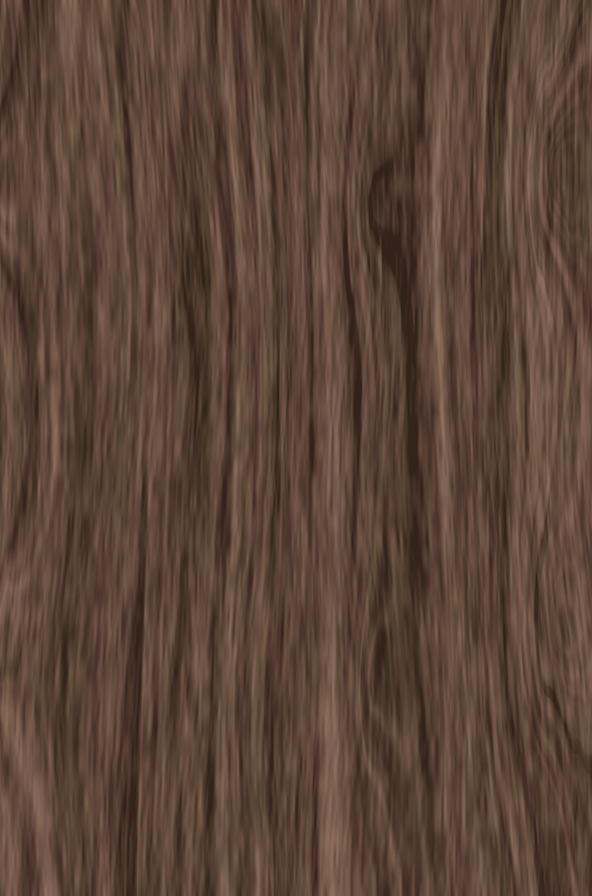
Reproduce this texture procedurally as a Shadertoy shader.

```glsl
// Dark walnut veneer: a height field with stretched knots is sliced into
// growth bands, so its contours run straight or close into pointed loops.
// Fine vertical fibres roughen the contours and streak the surface.

const vec3 DARK_WOOD  = vec3(0.200, 0.136, 0.100);
const vec3 LIGHT_WOOD = vec3(0.515, 0.400, 0.334);
const vec3 ROSE_TINT  = vec3(0.005, -0.007, 0.004);

const int KNOT_COLUMNS = 4;
const int KNOT_ROWS = 2;
const float COLUMN_STEP = 0.208;
const float ROW_STEP = 0.52;

float hash(vec2 p) {
    vec3 q = fract(vec3(p.xyx) * 0.1031);
    q += dot(q, q.yzx + 33.33);
    return fract((q.x + q.y) * q.z);
}

// Value noise, centred on zero, from -0.5 to 0.5
float noise(vec2 p) {
    vec2 cell = floor(p);
    vec2 f = fract(p);
    f = f * f * (3.0 - 2.0 * f);
    float low  = mix(hash(cell), hash(cell + vec2(1.0, 0.0)), f.x);
    float high = mix(hash(cell + vec2(0.0, 1.0)), hash(cell + 1.0), f.x);
    return mix(low, high, f.y) - 0.5;
}

// Slow sideways sway shared by bands and fibres
float sway(vec2 p) {
    return 0.040 * noise(p * vec2(6.0, 1.6) + 40.0)
         + 0.012 * noise(p * vec2(14.0, 4.5) + 70.0);
}

// Tall cones in columns, broadest towards the right edge
float knots(vec2 p) {
    float height = 0.0;
    for (int i = 0; i < KNOT_COLUMNS; i++) {
        for (int j = 0; j < KNOT_ROWS; j++) {
            vec2 id = vec2(float(i), float(j));
            float seed = hash(id + 5.0);
            float width = 0.026 + 0.023 * abs(id.x - 1.0);
            float tall = mix(0.15, 0.22, hash(id + 17.0));
            vec2 centre = vec2(COLUMN_STEP * id.x,
                               0.24 + ROW_STEP * id.y + 0.14 * (seed - 0.5));
            vec2 d = (p - centre) / vec2(width, tall);
            float cone = exp(-1.4 * sqrt(dot(d, d) + 0.04));
            height += width * mix(1.5, 2.2, seed) * cone;
        }
    }
    return height;
}

// Vertical jitter that makes steep contours ragged
float raggedness(vec2 p) {
    return 0.026 * noise(p * vec2(45.0, 4.0) + 11.0)
         + 0.020 * noise(p * vec2(130.0, 8.0) + 23.0);
}

// Growth bands along the field, faded where too fine to resolve
float bands(float field, float along, float frequency, float seed) {
    float s = field * frequency;
    float fade = 1.0 - smoothstep(0.7, 1.8, fwidth(s));
    return fade * noise(vec2(s + seed, along * 1.6 + seed));
}

float fibres(vec2 p) {
    return 0.42 * noise(p * vec2(300.0, 20.0))
         + 0.28 * noise(p * vec2(160.0, 10.0) + 31.0)
         + 0.34 * noise(p * vec2(430.0, 48.0) + 57.0);
}

void mainImage(out vec4 fragColor, in vec2 fragCoord) {
    vec2 p = fragCoord / iResolution.y;

    // Contour field
    vec2 q = p + vec2(0.0, raggedness(p));
    float field = q.x + sway(q) + knots(q);

    // Tone from coarse to fine
    float tone = 0.53;
    tone += 0.10 * noise(p * vec2(9.0, 2.5) + 90.0);
    tone += 0.30 * bands(field, p.y, 50.0, 3.0);
    tone += 0.42 * bands(field, p.y, 112.0, 19.0);
    tone += 0.32 * bands(field, p.y, 230.0, 47.0);

    // Thin dark veins, crisp on one side
    float vein = smoothstep(0.20, 0.36, bands(field, p.y, 85.0, 83.0));
    tone -= 0.22 * vein;

    // Fibres follow the sway of the grain
    tone += fibres(vec2(p.x + sway(p), p.y));

    // Rose and tan streaks
    float tint = 2.0 * bands(field, p.y, 90.0, 131.0)
               + 1.4 * noise(p * vec2(150.0, 12.0) + 150.0);

    vec3 color = mix(DARK_WOOD, LIGHT_WOOD, clamp(tone, 0.0, 1.1));
    color += ROSE_TINT * tint;
    fragColor = vec4(color, 1.0);
}
```
